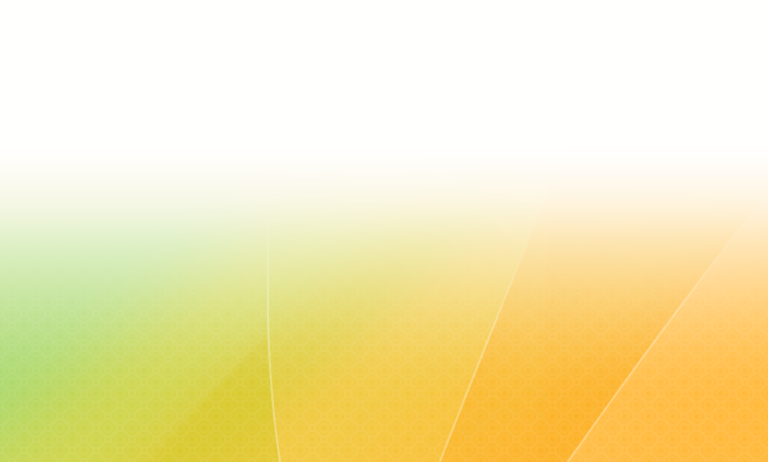
This background is drawn by a Shadertoy shader. Its source:

```glsl
// Green to orange gradient rising into white, with soft folds and a faint ring lattice.

// Palette along the diagonal
const vec3 GREEN  = vec3(0.665, 0.847, 0.424);
const vec3 LIME   = vec3(0.812, 0.835, 0.300);
const vec3 OLIVE  = vec3(0.865, 0.800, 0.220);
const vec3 YELLOW = vec3(0.945, 0.790, 0.255);
const vec3 AMBER  = vec3(0.970, 0.765, 0.230);
const vec3 ORANGE = vec3(0.992, 0.706, 0.176);

// Fold and haze colours
const vec3 FOLD_OLIVE  = vec3(0.835, 0.775, 0.130);
const vec3 FOLD_ORANGE = vec3(0.988, 0.690, 0.140);
const vec3 LAST_PANEL  = vec3(1.000, 0.725, 0.225);
const vec3 HAZE        = vec3(1.000, 0.840, 0.580);
const vec3 PAPER       = vec3(1.000, 0.999, 0.997);

// Layout, in units of the canvas height
const float DIAGONAL_LEAN = 1.12;
const float FADE_TOP      = 0.74;
const float FADE_BOTTOM   = 0.11;
const float LINE_WIDTH    = 0.0018;
const float LINE_STRENGTH = 0.30;
const float RING_PITCH    = 0.052;
const float RING_STRENGTH = 0.075;

// Colour of the diagonal sweep at position s
vec3 sweepColor(float s) {
    vec3 c = mix(GREEN, LIME, smoothstep(-0.25, 0.16, s));
    c = mix(c, OLIVE, smoothstep(0.12, 0.40, s));
    c = mix(c, YELLOW, smoothstep(0.36, 0.60, s));
    c = mix(c, AMBER, smoothstep(0.60, 0.90, s));
    return mix(c, ORANGE, smoothstep(0.85, 1.20, s));
}

// Signed distance to x = start + slope * y + bend * y * y, positive to the right
float curveDistance(vec2 p, float start, float slope, float bend) {
    float tangent = slope + 2.0 * bend * p.y;
    return (p.x - start - slope * p.y - bend * p.y * p.y) / sqrt(1.0 + tangent * tangent);
}

float rightSide(float d, float px) {
    return smoothstep(-px, px, d);
}

// Thin highlight that fades out towards height top
float highlight(float d, float y, float top, float px) {
    float body = 1.0 - smoothstep(LINE_WIDTH * 0.4, LINE_WIDTH + px, abs(d));
    return body * LINE_STRENGTH * smoothstep(top, top * 0.4, y);
}

// Concentric rings centred on one point of the lattice
float rings(vec2 q, float soft) {
    float r = length(q);
    float outer = 1.0 - smoothstep(0.03, 0.06 + soft, abs(r - 0.38));
    float inner = 1.0 - smoothstep(0.03, 0.06 + soft, abs(r - 0.18));
    return max(outer, 0.7 * inner);
}

// Staggered lattice made of two offset square grids
float ringLattice(vec2 p, float px) {
    vec2 q = p / vec2(RING_PITCH, RING_PITCH * 0.95);
    float soft = px / RING_PITCH;
    float a = rings(fract(q) - 0.5, soft);
    float b = rings(fract(q + 0.5) - 0.5, soft);
    return max(a, b);
}

void mainImage(out vec4 fragColor, in vec2 fragCoord) {
    float px = 1.0 / iResolution.y;
    vec2 p = fragCoord * px;

    // Fold edges from left to right
    float hook = max(1.0 - p.y / 0.35, 0.0);
    float first = p.x - 0.580 - 0.026 * hook * hook;
    float crease = curveDistance(p, 0.325, 0.90, 0.0);
    float second = curveDistance(p, 0.952, 0.39, 0.02);
    float seam = curveDistance(p, 1.168, 0.035, 0.0);
    float third = curveDistance(p, 1.229, 0.70, 0.07);

    float pastFirst = rightSide(first, px);
    float pastSecond = rightSide(second, px);
    float pastThird = rightSide(third, px);

    vec3 color = sweepColor(p.x - DIAGONAL_LEAN * p.y);

    // Olive fold between the crease and the first edge
    float oliveFold = smoothstep(-0.012, 0.012, crease) * (1.0 - pastFirst);
    color = mix(color, FOLD_OLIVE, 0.45 * oliveFold);
    color = mix(color, YELLOW, 0.35 * pastFirst * exp(-max(first, 0.0) / 0.12)
                               * smoothstep(0.35, 0.0, p.y));

    // Orange folds
    float shade = pastSecond * (0.2 + 0.3 * exp(-max(second, 0.0) / 0.22));
    color = mix(color, FOLD_ORANGE, shade);
    color = mix(color, FOLD_ORANGE, 0.25 * rightSide(seam, 2.0 * px));
    color = mix(color, LAST_PANEL, 0.85 * pastThird);
    color = mix(color, PAPER, 0.07 * pastThird * exp(-max(third, 0.0) / 0.20));

    // Ring lattice and fold highlights
    float latticeFade = smoothstep(0.55, 0.25, p.y);
    color = mix(color, PAPER, RING_STRENGTH * latticeFade * ringLattice(p, px));
    float glint = highlight(first, p.y, 0.62, px)
                + highlight(second, p.y, 0.56, px)
                + highlight(third, p.y, 0.60, px);
    color = mix(color, PAPER, min(glint, 1.0));

    // Warm haze, then the fade into white
    color = mix(color, HAZE, 0.65 * smoothstep(0.46, 0.64, p.y));
    float opacity = smoothstep(FADE_TOP, FADE_BOTTOM, p.y) * smoothstep(0.71, 0.62, p.y);
    fragColor = vec4(mix(PAPER, color, opacity), 1.0);
}
```
